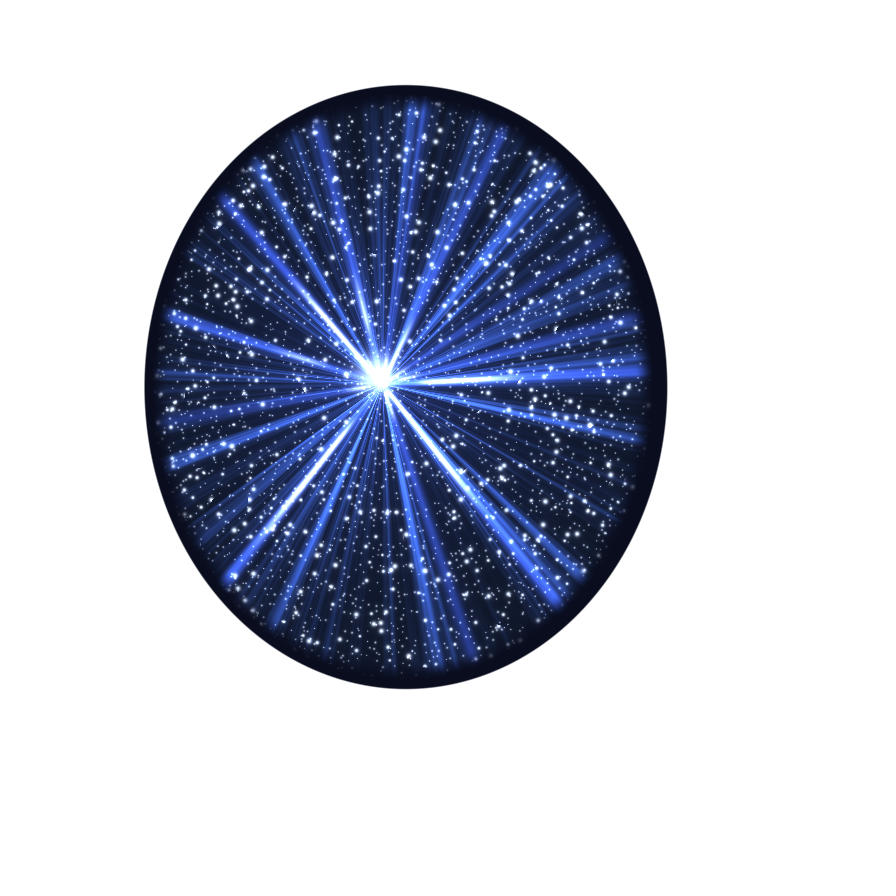
This background is drawn by a Shadertoy shader. Its source:

```glsl
// A dark oval porthole on white, filled with blue light rays and stars streaming from one point.

const vec2 OVAL_CENTER = vec2(0.453, 0.568);
const vec2 OVAL_RADII = vec2(0.2917, 0.337);
const vec2 FIELD_CENTER = vec2(0.449, 0.568);
const vec2 FIELD_RADII = vec2(0.273, 0.320);
const vec2 BURST = vec2(0.427, 0.571);
const float FIELD_FADE = 0.014;

const vec3 PAPER = vec3(1.0);
const vec3 RIM = vec3(0.035, 0.050, 0.115);
const vec3 SKY = vec3(0.085, 0.125, 0.225);
const vec3 STREAK_BLUE = vec3(0.17, 0.31, 0.74);
const vec3 RAY_BLUE = vec3(0.20, 0.31, 0.82);
const vec3 HAZE = vec3(0.17, 0.24, 0.55);
const vec3 STAR_TINT = vec3(0.86, 0.90, 0.94);

// Main rays: angle, start and end radius of the white core, strength.
const int RAY_COUNT = 12;
const vec4 RAYS[RAY_COUNT] = vec4[RAY_COUNT](
    vec4(0.05, 0.05, 0.17, 1.0), vec4(0.26, 0.02, 0.05, 0.6),
    vec4(0.58, 0.01, 0.04, 0.5), vec4(1.13, 0.01, 0.09, 0.7),
    vec4(1.42, 0.01, 0.04, 0.5), vec4(1.82, 0.07, 0.14, 0.7),
    vec4(2.28, 0.01, 0.17, 1.0), vec4(2.83, 0.09, 0.14, 0.7),
    vec4(-2.97, 0.02, 0.05, 0.5), vec4(-2.24, 0.07, 0.25, 1.0),
    vec4(-1.25, 0.01, 0.05, 0.7), vec4(-0.90, 0.01, 0.19, 1.0));

vec2 hash2(vec2 p) {
    vec3 q = fract(vec3(p.xyx) * vec3(0.1031, 0.1030, 0.0973));
    q += dot(q, q.yzx + 33.33);
    return fract((q.xx + q.yz) * q.zy);
}

float corner(vec2 cell, vec2 offset) {
    float a = 6.2832 * hash2(cell + 100.0).x;
    return dot(vec2(cos(a), sin(a)), offset);
}

float gradientNoise(vec2 p) {
    vec2 i = floor(p), f = p - i;
    vec2 u = f * f * f * (f * (f * 6.0 - 15.0) + 10.0);
    vec2 e = vec2(1.0, 0.0);
    float low = mix(corner(i, f), corner(i + e, f - e), u.x);
    float high = mix(corner(i + e.yx, f - e.yx), corner(i + 1.0, f - 1.0), u.x);
    return mix(low, high, u.y);
}

// Approximate signed distance to an ellipse.
float ellipse(vec2 p, vec2 radii) {
    float k = length(p / radii);
    return k * (k - 1.0) / max(length(p / (radii * radii)), 1e-4);
}

// Fine radial streaks, sampled along the direction circle so they have no seam.
float streaks(vec2 dir, float r) {
    float n = 0.0, freq = 7.0, amp = 0.6;
    for (int i = 0; i < 4; i++) {
        n += amp * gradientNoise(dir * (freq + 1.5 * r) + 17.0 * float(i));
        freq *= 2.1;
        amp *= 0.75;
    }
    return smoothstep(-0.35, 0.65, n);
}

// One layer of scattered stars; neighbouring cells keep the glows whole.
float stars(vec2 p, float cellSize, float radius, float density) {
    vec2 g = p / cellSize, base = floor(g);
    float light = 0.0;
    for (int y = -1; y <= 1; y++)
    for (int x = -1; x <= 1; x++) {
        vec2 cell = base + vec2(x, y);
        vec2 place = hash2(cell + 300.0), kind = hash2(cell + 700.0);
        float d = length(g - cell - place) * cellSize / (radius * (0.6 + 0.6 * kind.y));
        light += step(kind.x, density) * (exp(-d * d) + 0.18 * exp(-0.9 * d));
    }
    return light;
}

vec3 burst(vec2 uv) {
    vec2 p = uv - BURST;
    float r = length(p), angle = atan(p.y, p.x);
    vec2 dir = p / max(r, 1e-4);
    float fade = mix(1.0, 0.5, smoothstep(0.04, 0.32, r));

    // Sky, haze and fine streaks
    float s = streaks(dir, r);
    vec3 col = SKY * (0.65 + 0.6 * s) + STREAK_BLUE * s * s * fade * 1.25;
    col += HAZE * exp(-r / 0.10) * (0.6 + 0.6 * s);

    // Main rays with white cores
    for (int i = 0; i < RAY_COUNT; i++) {
        vec4 ray = RAYS[i];
        float da = angle - ray.x, width = 0.0035 + 0.014 * r;
        float d = r * sin(da) / width;
        float ahead = step(0.0, cos(da));
        float core = smoothstep(ray.y * 0.6, ray.y * 1.2, r) * (1.0 - smoothstep(ray.z * 0.5, ray.z, r));
        col += ahead * ray.w * (RAY_BLUE * exp(-d * d) * (0.4 + 0.6 * fade) + 0.95 * core * exp(-3.0 * d * d));
    }

    // Stars gather outward, and the source shines at the middle
    float clump = 0.5 + 0.8 * gradientNoise(uv * 14.0);
    float outward = smoothstep(0.03, 0.22, r);
    col += STAR_TINT * stars(uv, 0.0125, 0.0023, 0.55 * clump * (0.3 + 0.9 * outward));
    col += STAR_TINT * 0.6 * stars(uv + 3.7, 0.0065, 0.0011, 0.45);
    vec2 q = p - vec2(-0.008, 0.012);
    col += vec3(0.75, 0.82, 1.0) * exp(-dot(q, q) / 0.0004);
    return col;
}

void mainImage(out vec4 fragColor, in vec2 fragCoord) {
    vec2 uv = fragCoord / iResolution.xy;
    float pixel = 1.0 / min(iResolution.x, iResolution.y);
    float field = ellipse(uv - FIELD_CENTER, FIELD_RADII);
    float inside = 1.0 - smoothstep(-FIELD_FADE, 0.6 * FIELD_FADE, field);
    vec3 col = mix(RIM, burst(uv), inside);
    float edge = ellipse(uv - OVAL_CENTER, OVAL_RADII);
    col = mix(col, PAPER, smoothstep(-pixel, pixel, edge));
    fragColor = vec4(clamp(col, 0.0, 1.0), 1.0);
}
```
